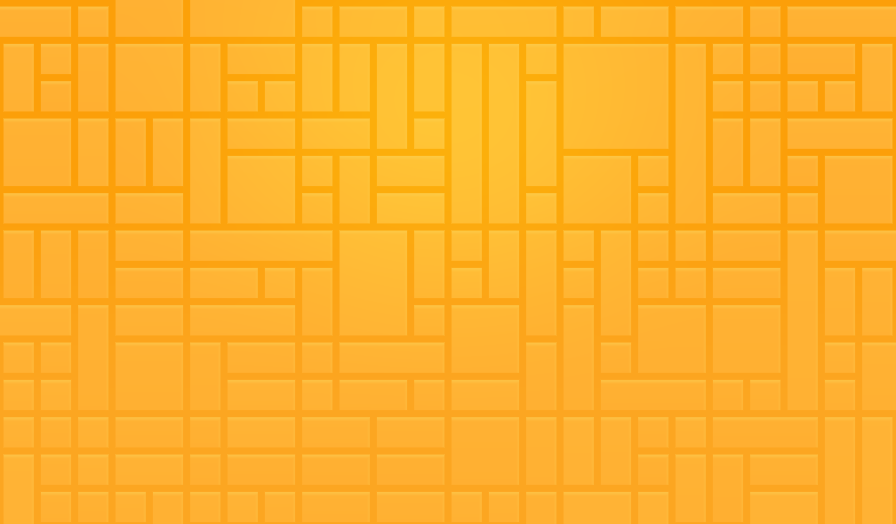
A Shadertoy shader for this pattern:

```glsl
// Amber wall of irregular rectangular tiles under a soft yellow glow.
// Staggered blocks on a 24-unit wide grid are split at random whole units;
// the distance to the final rectangle's sides gives joints and bevels.

float hash(vec2 p) {
    vec3 q = fract(vec3(p.xyx) * vec3(0.1031, 0.1030, 0.0973));
    q += dot(q, q.yzx + 33.33);
    return fract((q.x + q.y) * q.z);
}

// Finds the tile around p as its low corner (xy) and high corner (zw).
vec4 findTile(vec2 p, float splitArea) {
    const vec2 blockSize = vec2(6.0, 5.0);
    float band = floor((p.y - 1.0) / blockSize.y);
    vec2 origin = vec2(3.0 * mod(band, 2.0), 1.0);
    vec2 lo = origin + floor((p - origin) / blockSize) * blockSize;
    vec2 hi = lo + blockSize;

    for (int i = 0; i < 8; i++) {
        vec2 size = hi - lo;
        float area = size.x * size.y;
        vec2 seed = lo * 7.0 + hi * 13.0 + 90.0;
        if (area < 1.5 || hash(seed + 5.3) > area / splitArea) break;

        // Cut mostly across the longer side
        bool cutX = size.x * (0.6 + 0.8 * hash(seed + 17.7)) > size.y;
        float span = cutX ? size.x : size.y;
        float offset = 1.0 + floor(hash(seed + 41.1) * (span - 1.0));
        if (cutX) {
            float cut = lo.x + offset;
            if (p.x < cut) hi.x = cut; else lo.x = cut;
        } else {
            float cut = lo.y + offset;
            if (p.y < cut) hi.y = cut; else lo.y = cut;
        }
    }
    return vec4(lo, hi);
}

void mainImage(out vec4 fragColor, in vec2 fragCoord) {
    // Grid units, with y running down from the top edge
    float pixel = 24.0 / iResolution.x;
    vec2 p = vec2(fragCoord.x, iResolution.y - fragCoord.y) * pixel;
    float depth = p.y / (iResolution.y * pixel);

    // Tiles are larger in the upper bands
    vec2 gridPos = p - vec2(0.0, 0.08);
    float splitArea = gridPos.y < 6.0 ? 10.0 : 7.0;
    vec4 tile = findTile(gridPos, splitArea);
    vec2 fromLow = gridPos - tile.xy;
    vec2 toHigh = tile.zw - gridPos;
    vec2 nearest = min(fromLow, toHigh);
    float edge = min(nearest.x, nearest.y);
    vec2 local = fromLow / (tile.zw - tile.xy);

    // Glow above the centre, joints paling toward the bottom
    vec2 glowOffset = (p - vec2(12.0, 3.2)) / vec2(9.5, 8.0);
    float glow = 1.0 - smoothstep(0.0, 1.0, length(glowOffset));
    vec3 joint = mix(vec3(0.99, 0.625, 0.035), vec3(0.99, 0.69, 0.045), glow);
    joint = mix(joint, vec3(0.99, 0.65, 0.13), smoothstep(0.3, 0.8, depth));

    // Tile face with faint shading and a slight tone change per tile
    vec3 face = mix(vec3(1.0, 0.695, 0.20), vec3(1.0, 0.77, 0.21), glow);
    float tone = hash(tile.xy * 3.0 + tile.zw + 60.0) - 0.5;
    face += vec3(0.0, 0.012, 0.012) * (tone + 0.8 * (0.5 - local.y));

    // Light upper lip and a weaker one on the right
    float upperLip = 1.0 - smoothstep(0.11, 0.22, fromLow.y);
    float rightLip = 1.0 - smoothstep(0.11, 0.18, toHigh.x);
    float lip = max(0.75 * upperLip, 0.3 * rightLip);
    face = mix(face, vec3(0.99, 0.77, 0.28) + vec3(0.0, 0.03, 0.0) * glow, lip);

    float cover = smoothstep(0.095 - 0.6 * pixel, 0.095 + 0.6 * pixel, edge);
    fragColor = vec4(mix(joint, face, cover), 1.0);
}
```
